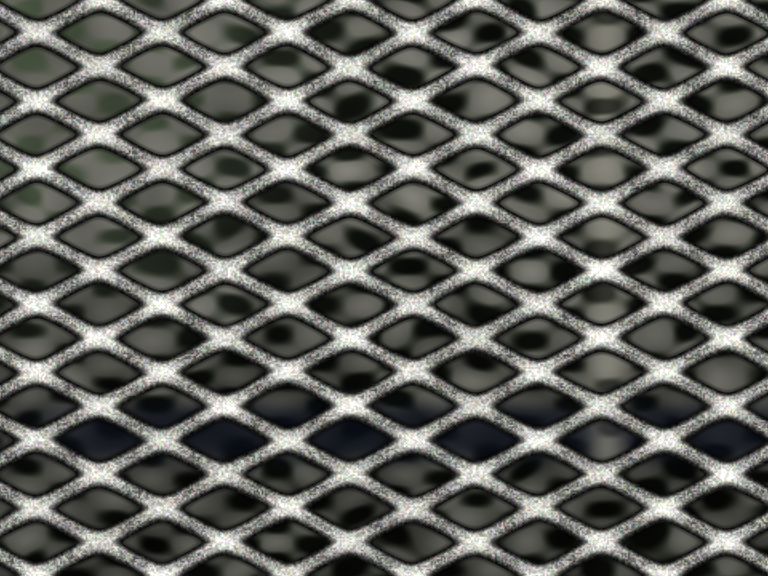
Write a WebGL 1 fragment shader that draws this texture.

```glsl
precision highp float;

uniform vec2 u_resolution;

const float HEIGHT = 576.0;               // canvas height in drawing units
const vec2 PERIOD = vec2(125.5, 67.9);    // one diamond, across and up
const float TAU = 6.28318;

float hash(vec2 p) {
  vec3 q = fract(p.xyx * vec3(0.1031, 0.1030, 0.0973));
  q += dot(q, q.yzx + 33.33);
  return fract((q.x + q.y) * q.z);
}

float noise(vec2 p) {
  vec2 i = floor(p), f = fract(p);
  f = f * f * (3.0 - 2.0 * f);
  return mix(mix(hash(i), hash(i + vec2(1.0, 0.0)), f.x),
             mix(hash(i + vec2(0.0, 1.0)), hash(i + 1.0), f.x), f.y);
}

// Offset from the nearest integer lattice point, in drawing units
vec2 cellOffset(vec2 c) {
  return (fract(c + 0.5) - 0.5) * PERIOD;
}

// Rounded diamond: negative inside the opening, positive on metal
float opening(vec2 o) {
  return 0.476 * sqrt(o.x * o.x + 70.0) + 0.88 * sqrt(o.y * o.y + 8.0) - 21.7;
}

// Out-of-focus second mesh, pale post and dark blue band
vec3 backdrop(vec2 p) {
  vec2 w = p + 22.0 * vec2(noise(p / 60.0), noise(p / 55.0 + 40.0));
  float cloud = noise(p / 95.0 + 7.0);
  float weave = cos(TAU * w.x / 82.0) * cos(TAU * w.y / 46.0);
  float haze = smoothstep(420.0, 60.0, p.x) * smoothstep(150.0, 480.0, p.y);
  float blob = smoothstep(-0.25, 0.75, weave + 0.5 * (cloud - 0.5));
  float light = mix(0.25, 0.38, smoothstep(90.0, 420.0, p.y));
  light += 0.16 * (noise(p / 38.0) - 0.5) - 0.07 * weave * (1.0 - haze);
  light *= 1.0 - blob * mix(0.85, 0.2, haze);
  float post = exp(-pow((p.x - 607.0) / 19.0, 2.0)) * smoothstep(85.0, 130.0, p.y);
  vec3 color = light * mix(vec3(1.0, 1.0, 0.93), vec3(0.9, 1.04, 0.8), blob);
  float band = exp(-pow((p.y - 143.0) / 29.0, 4.0)) * smoothstep(-30.0, 110.0, p.x);
  color = mix(color, vec3(0.035, 0.05, 0.085) + 0.12 * light, 0.85 * band);
  return mix(color, vec3(0.56, 0.55, 0.50), post * (0.65 - 0.35 * blob));
}

// Rounded strands with dark rims, bright joints and sparkling grain
vec3 metal(vec2 p, float depth, vec2 hole, vec2 joint, float wear) {
  float underside = smoothstep(-9.0, 9.0, hole.y);
  float body = smoothstep(0.3, mix(5.5, 7.5, underside), depth);
  float glow = exp(-pow(length(joint / vec2(27.0, 11.5)), 2.0));
  float light = mix(0.07, 0.52, body);
  light += body * glow * (0.42 + 0.12 * (wear - 0.5));
  light += 0.08 * body * (noise(p / 24.0) - 0.5);
  float grain = 0.65 * noise(p / 1.6) + 0.35 * noise(p / 3.1 + 90.0) - 0.5;
  light += grain * mix(0.14, 0.62, body) * (1.0 - 0.35 * glow);
  vec3 tint = vec3(noise(p / 2.2 + 11.0), noise(p / 2.2 + 53.0), noise(p / 2.2 + 97.0));
  return light * vec3(1.0, 1.0, 0.965) + 0.1 * body * (tint - 0.5);
}

void main() {
  float unit = HEIGHT / u_resolution.y;
  vec2 p = gl_FragCoord.xy * unit;

  // Slightly uneven lattice with joints at whole and half steps
  vec2 bend = vec2(noise(p / 70.0), noise(p / 70.0 + 31.0)) - 0.5;
  vec2 c = (p - vec2(413.0, 543.0) + 2.5 * bend) / PERIOD;

  // Nearest opening
  vec2 holeA = cellOffset(c - vec2(0.5, 0.0));
  vec2 holeB = cellOffset(c - vec2(0.0, 0.5));
  float dA = opening(holeA), dB = opening(holeB);
  vec2 hole = dA < dB ? holeA : holeB;
  float depth = min(dA, dB);

  // Nearest joint and its own wear
  vec2 jointA = cellOffset(c);
  vec2 jointB = cellOffset(c - 0.5);
  vec2 joint = length(jointA) < length(jointB) ? jointA : jointB;
  float wear = hash(floor(2.0 * (c - joint / PERIOD) + 0.5) + 50.0);

  // Metal over the background
  float cover = smoothstep(-0.75 * unit, 0.75 * unit, depth);
  vec3 behind = backdrop(p) * mix(0.6, 1.0, smoothstep(0.0, 4.0, -depth));
  vec3 color = mix(behind, metal(p, depth, hole, joint, wear), cover);
  gl_FragColor = vec4(clamp(color, 0.0, 1.0), 1.0);
}
```
